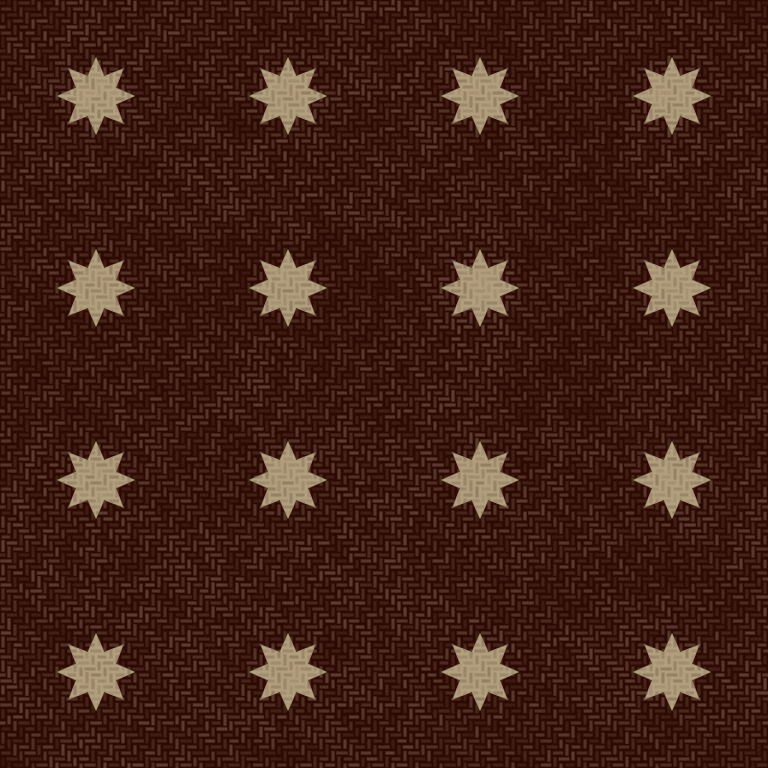
Reproduce this pattern procedurally as a WebGL 2 fragment shader.

```glsl
#version 300 es
precision highp float;
// Woven dark brown cloth with a regular grid of eight-pointed beige stars.

uniform vec2 u_resolution;
out vec4 fragColor;

const float STAR_REPEATS = 4.0;
const float STAR_POINTS = 8.0;
const float STAR_OUTER = 0.204;   // in star cells
const float STAR_INNER = 0.114;
const float THREADS = 128.0;      // a multiple of the four-thread twill
const float PI = 3.14159265;

const vec3 GROUND_DARK = vec3(0.172, 0.036, 0.008);
const vec3 GROUND_LIGHT = vec3(0.365, 0.235, 0.190);
const vec3 STAR_LIGHT = vec3(0.700, 0.622, 0.496);
const vec3 STAR_SHADE = vec3(0.575, 0.500, 0.385);

float hash(vec2 p) {
    vec3 q = fract(p.xyx * 0.1031);
    q += dot(q, q.yzx + 33.33);
    return fract((q.x + q.y) * q.z);
}

// Value noise that wraps after the given number of cells.
float wrappedNoise(vec2 uv, float period) {
    vec2 p = uv * period;
    vec2 cell = floor(p);
    vec2 f = fract(p);
    f = f * f * (3.0 - 2.0 * f);
    vec2 lo = mod(cell, period);
    vec2 hi = mod(cell + 1.0, period);
    float bottom = mix(hash(lo), hash(vec2(hi.x, lo.y)), f.x);
    float top = mix(hash(vec2(lo.x, hi.y)), hash(hi), f.x);
    return mix(bottom, top, f.y);
}

// Distance to the slanted edges of a star, negative inside.
float starDistance(vec2 p, float points, float outer, float inner) {
    float halfSector = PI / points;
    float angle = atan(p.y, p.x);
    angle = abs(mod(angle + halfSector, 2.0 * halfSector) - halfSector);
    vec2 folded = length(p) * vec2(cos(angle), sin(angle));
    vec2 tip = vec2(outer, 0.0);
    vec2 edge = inner * vec2(cos(halfSector), sin(halfSector)) - tip;
    return dot(folded - tip, normalize(vec2(edge.y, -edge.x)));
}

// Highlights of a two-over-two twill, its diagonal falling to the right.
float twill(vec2 uv, float threads, float pixel) {
    vec2 p = uv * threads;
    vec2 cell = floor(p);
    vec2 f = fract(p);
    float phase = mod(cell.x + cell.y, 4.0);
    bool warp = phase < 2.0;
    float cellStep = warp ? phase : phase - 2.0;
    float along = cellStep + (warp ? f.y : f.x);
    float across = abs((warp ? f.x : f.y) - 0.5);
    vec2 start = cell - cellStep * (warp ? vec2(0.0, 1.0) : vec2(1.0, 0.0));

    // Each float has its own brightness and length.
    vec2 id = mod(start, threads) + (warp ? 0.0 : threads);
    float brightness = mix(0.35, 1.0, hash(id));
    float halfLength = mix(0.7, 0.98, hash(id + 57.0));
    float soft = max(0.16, 0.6 * pixel * threads);
    float width = 1.0 - smoothstep(0.27 - soft, 0.27 + soft, across);
    float span = 1.0 - smoothstep(halfLength - soft, halfLength + soft, abs(along - 1.0));
    return brightness * width * span;
}

void main() {
    vec2 uv = gl_FragCoord.xy / u_resolution;
    float pixel = 1.0 / min(u_resolution.x, u_resolution.y);

    // Cloth, worn unevenly in soft patches
    float patches = 0.6 * wrappedNoise(uv, 8.0) + 0.4 * wrappedNoise(uv, 19.0);
    float wear = mix(0.65, 1.2, patches);
    float thread = twill(uv, THREADS, pixel);
    vec3 ground = mix(GROUND_DARK, GROUND_LIGHT, min(thread * wear, 1.0));

    // Stars, with the weave showing through
    vec2 local = fract(uv * STAR_REPEATS) - 0.5;
    float dist = starDistance(local, STAR_POINTS, STAR_OUTER, STAR_INNER);
    float soft = 0.8 * pixel * STAR_REPEATS;
    float star = 1.0 - smoothstep(-soft, soft, dist);
    vec3 starColor = mix(STAR_LIGHT, STAR_SHADE, thread);

    fragColor = vec4(mix(ground, starColor, star), 1.0);
}
```
